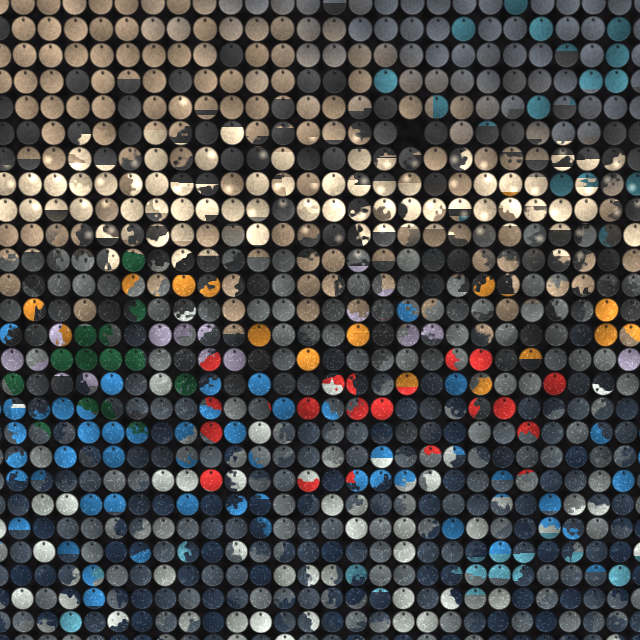
Write a WebGL 2 fragment shader that draws this pattern.

```glsl
#version 300 es
precision highp float;
uniform vec2 u_resolution;
out vec4 fragColor;

const vec3 BACKING = vec3(0.075, 0.070, 0.075);
const vec3 TAN = vec3(0.66, 0.57, 0.47);
const vec3 CREAM = vec3(0.98, 0.89, 0.75);
const vec3 SLATE = vec3(0.35, 0.37, 0.40);
const vec3 CHARCOAL = vec3(0.16, 0.16, 0.16);
const vec3 NAVY = vec3(0.13, 0.18, 0.25);
const vec3 PEWTER = vec3(0.46, 0.48, 0.47);
const vec3 PALE = vec3(0.74, 0.77, 0.74);
const vec3 RED = vec3(0.78, 0.20, 0.19);
const vec3 GREEN = vec3(0.13, 0.30, 0.20);
const vec3 BLUE = vec3(0.20, 0.47, 0.68);
const vec3 TEAL = vec3(0.32, 0.56, 0.62);
const vec3 LILAC = vec3(0.64, 0.60, 0.69);
const vec3 ORANGE = vec3(0.85, 0.55, 0.20);

float hash(vec2 p) {
  vec3 h = fract(vec3(p.xyx) * vec3(0.1031, 0.1030, 0.0973));
  h += dot(h, h.yzx + 33.33);
  return fract((h.x + h.y) * h.z);
}

float noise(vec2 p) {
  vec2 i = floor(p), f = fract(p);
  f = f * f * (3.0 - 2.0 * f);
  return mix(mix(hash(i), hash(i + vec2(1, 0)), f.x),
             mix(hash(i + vec2(0, 1)), hash(i + vec2(1, 1)), f.x), f.y);
}

float bump(float x, float center, float width) {
  float d = (x - center) / width;
  return exp(-d * d);
}

// Replace a tone by an accent with the given chance
vec3 accent(vec3 tone, vec3 color, float chance, vec2 key) {
  return mix(tone, color * (0.75 + 0.4 * hash(key + 3.7)), step(hash(key), chance));
}

// Reflected room colour; s.y runs downward
vec3 reflectedTone(vec2 s, vec2 key) {
  float r = hash(key + 11.0);
  float cool = smoothstep(0.1, 0.6, s.x - 2.1 * s.y + 0.25 * (r - 0.5));
  vec3 upper = mix(TAN, SLATE, cool) * (0.85 + 0.25 * r);
  upper = accent(upper, TEAL * 0.8, 0.3 * smoothstep(0.55, 1.0, s.x), key + 23.0);
  upper = accent(upper, CHARCOAL * 1.6, 0.6 * bump(s.y, 0.27, 0.12), key + 31.0);
  vec3 lower = mix(CHARCOAL, NAVY, smoothstep(0.45, 0.85, s.y + 0.2 * (r - 0.5)));
  lower = mix(lower, PEWTER, pow(hash(key + 41.0), 1.7));
  lower = accent(lower, TAN, 0.35 * (1.0 - smoothstep(0.38, 0.58, s.y)), key + 47.0);
  vec3 tone = mix(upper, lower, smoothstep(0.30, 0.40, s.y + 0.08 * (r - 0.5)));
  tone = accent(tone, CREAM, 0.7 * bump(s.y, 0.31, 0.055), key + 53.0);
  tone = accent(tone, PALE, 0.13 * smoothstep(0.4, 0.8, s.y), key + 59.0);
  tone = accent(tone, GREEN, 0.5 * bump(s.x, 0.13, 0.13) * bump(s.y, 0.57, 0.09), key + 61.0);
  tone = accent(tone, RED, 0.25 * bump(s.x, 0.62, 0.25) * bump(s.y, 0.63, 0.09), key + 67.0);
  tone = accent(tone, BLUE, 0.2 * bump(s.y, 0.70, 0.12), key + 71.0);
  tone = accent(tone, LILAC, 0.13 * bump(s.y, 0.53, 0.06), key + 73.0);
  tone = accent(tone, ORANGE, 0.07 * bump(s.y, 0.48, 0.10), key + 79.0);
  return accent(tone, TEAL, 0.4 * bump(s.y, 0.89, 0.025) * s.x, key + 83.0);
}

// Rows and columns shrink slightly downward
vec2 gridCoord(vec2 s) {
  float first = 0.004, pitch = 0.0413, shrink = 0.000104;
  float row = (pitch - sqrt(pitch * pitch - 4.0 * shrink * (s.y - first))) / (2.0 * shrink);
  return vec2((s.x - 0.482) / mix(0.0406, 0.0370, s.y), row);
}

// Mirror finish: two reflections, uneven split, tilt and smudges
vec3 sequinFace(vec2 q, vec2 s, vec2 id) {
  float angle = 6.2832 * hash(id + 5.0);
  vec2 tilt = vec2(cos(angle), sin(angle));
  float warp = noise(q * 6.0 + id * 7.3) - 0.5;
  float split = smoothstep(-0.07, 0.07, dot(q, tilt) + 0.5 * warp + 0.3 * (hash(id + 8.0) - 0.5));
  split *= step(hash(id + 13.0), 0.5 * smoothstep(0.12, 0.28, s.y));
  vec3 color = mix(reflectedTone(s, id), reflectedTone(s, id + 137.0), split);
  float smudge = noise(q * 13.0 + id * 3.1) * 0.6 + noise(q * 29.0 + id * 5.7) * 0.4;
  color *= 1.0 + 0.4 * dot(q, tilt.yx) + 0.22 * (smudge - 0.5);
  color += 0.12 * smoothstep(0.62, 0.85, smudge) * smoothstep(0.3, 0.5, s.y);
  float glint = smoothstep(0.25, 0.0, length(q - 0.25 * tilt));
  return color + CREAM * glint * 0.45 * step(hash(id + 17.0), 0.6 * bump(s.y, 0.31, 0.07));
}

void main() {
  vec2 p = gl_FragCoord.xy / u_resolution;
  vec2 s = vec2(p.x, 1.0 - p.y);
  vec2 grid = gridCoord(s);
  vec2 id = floor(grid + 0.5);
  vec2 q = (grid - id) * vec2(1.0, -1.0);
  q += 0.03 * (vec2(hash(id + 91.0), hash(id + 97.0)) - 0.5);
  float soft = 26.0 / min(u_resolution.x, u_resolution.y);
  float d = length(q) - 0.472;
  float missing = 1.0 - step(0.5, length(id - vec2(4.0, 5.0)));

  // Disc with a shaded rim and a thin lower edge highlight
  vec3 color = sequinFace(q, s, id + 60.0);
  color *= 1.0 - 0.3 * smoothstep(-0.07, 0.0, d);
  color += 0.09 * smoothstep(0.04, 0.0, abs(d + 0.035)) * smoothstep(0.1, -0.4, q.y);

  // Hanging hole and pin
  float hole = length((q - vec2(0.0, 0.34)) * vec2(1.0, 0.8));
  color = mix(color, BACKING, 0.8 * smoothstep(0.055 + soft, 0.055 - soft, hole));
  color += 0.18 * smoothstep(0.05, 0.0, length(q - vec2(0.015, 0.37)));

  float cover = smoothstep(soft, -soft, d) * (1.0 - missing);
  vec3 gap = BACKING * (0.7 + 0.6 * noise(grid * 4.0 + 50.0));
  fragColor = vec4(clamp(mix(gap, color, cover), 0.0, 1.0), 1.0);
}
```
